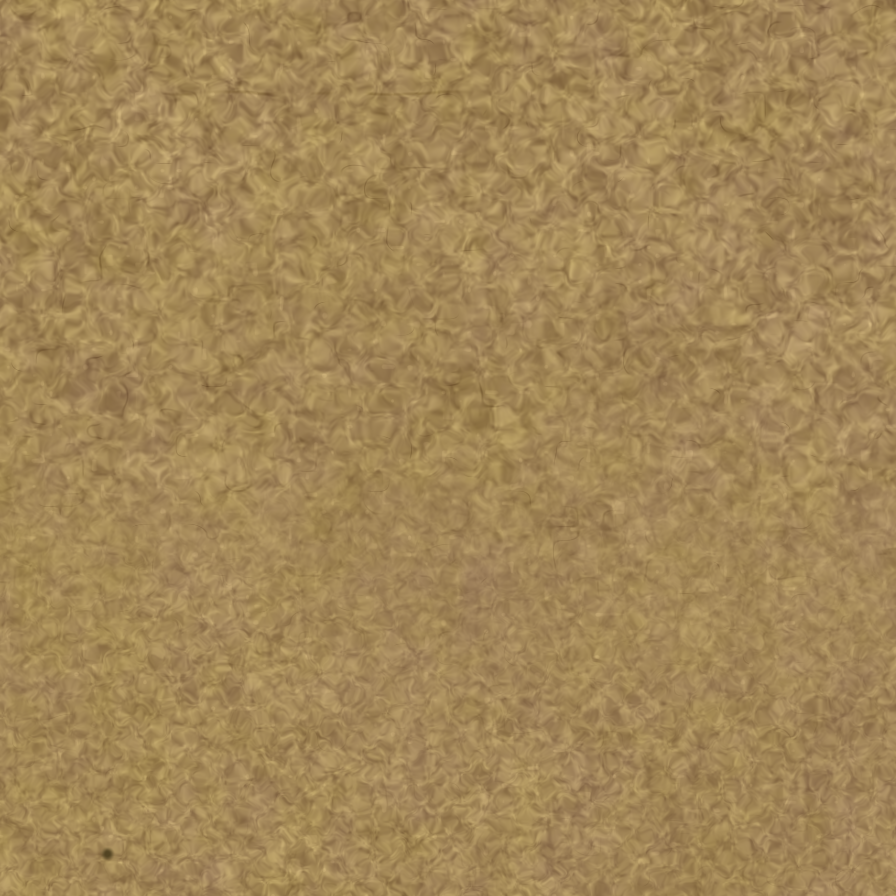
Reproduce this texture procedurally as a Shadertoy shader.

```glsl
// Fine sandy ground: soft ochre grains with mauve patches and sparse dark crevices.

float hash(vec2 p) {
    vec3 q = fract(vec3(p.xyx) * 0.1031);
    q += dot(q, q.yzx + 33.33);
    return fract((q.x + q.y) * q.z);
}

// Smooth value noise in the range -1 to 1
float noise(vec2 p) {
    vec2 cell = floor(p), f = fract(p);
    f = f * f * (3.0 - 2.0 * f);
    float low = mix(hash(cell), hash(cell + vec2(1, 0)), f.x);
    float high = mix(hash(cell + vec2(0, 1)), hash(cell + vec2(1, 1)), f.x);
    return 2.0 * mix(low, high, f.y) - 1.0;
}

float fbm(vec2 p) {
    float sum = 0.0, weight = 0.6;
    for (int i = 0; i < 4; i++) {
        sum += weight * noise(p);
        p = mat2(1.6, 1.2, -1.2, 1.6) * p + 17.3;
        weight *= 0.55;
    }
    return sum;
}

// Irregular grains, bent by a warp so that no lattice shows
float grains(vec2 p) {
    vec2 warp = vec2(noise(p * 0.7 + 31.0), noise(p * 0.7 + 73.0));
    p += 0.65 * warp;
    vec2 turned = mat2(0.8, 0.6, -0.6, 0.8) * p;
    return 0.52 * noise(p * vec2(0.9, 1.05))
         + 0.56 * noise(turned * 1.75 + 11.0)
         + 0.30 * noise(p * 2.9 + 47.0);
}

void mainImage(out vec4 fragColor, in vec2 fragCoord) {
    vec2 uv = fragCoord / iResolution.xy;

    // Coarser grains above, finer ones below
    float coarse = grains(uv * 88.0 + 5.0);
    float fine = grains(uv * 118.0 + 140.0);
    float upper = smoothstep(0.15, 0.75, uv.y + 0.2 * fbm(uv * 4.0));
    float grain = mix(fine, coarse, upper);

    // Broad light and dark areas
    float broad = fbm(uv * 5.0 + 60.0);
    float clumps = fbm(uv * 24.0 + 90.0);
    float contrast = 0.098 + 0.018 * upper + 0.012 * broad;
    float light = contrast * grain + 0.012 * broad + 0.022 * clumps;
    vec3 color = vec3(0.637, 0.527, 0.343) + light * vec3(1.0, 1.0, 0.86);

    // Mauve patches between yellow ones, yellower towards the left
    float mauve = 0.7 * fbm(uv * 9.0 + 210.0) + 0.9 * fbm(uv * 34.0 + 320.0);
    mauve += 0.5 * (uv.x - 0.5) - 0.5 * grain;
    color += clamp(mauve, -1.2, 1.2) * vec3(-0.004, -0.011, 0.021);

    // Thin broken crevices and sparse pale flecks
    float ridge = 1.0 - smoothstep(0.0, 0.10, abs(noise(uv * vec2(38.0, 52.0) + 400.0)));
    float broken = smoothstep(0.15, 0.7, noise(uv * 65.0 + 510.0));
    color -= ridge * broken * (0.03 + 0.04 * upper) * vec3(1.0, 1.0, 0.8);
    float fleck = smoothstep(0.68, 0.95, noise(uv * 105.0 + 610.0));
    color += 0.055 * fleck * vec3(1.0, 0.97, 0.8);

    // Faint level seam and one small dark pit
    float seam = 1.0 - smoothstep(0.0, 0.003, abs(uv.y - 0.896 - 0.002 * noise(uv * 30.0)));
    float seamSpan = smoothstep(0.15, 0.25, uv.x) * smoothstep(0.58, 0.45, uv.x);
    color -= 0.07 * seam * seamSpan * smoothstep(-0.4, 0.5, noise(uv * 45.0));
    float pit = 1.0 - smoothstep(0.002, 0.009, length(uv - vec2(0.12, 0.047)));
    color = mix(color, vec3(0.27, 0.22, 0.10), 0.85 * pit);

    fragColor = vec4(color, 1.0);
}
```
